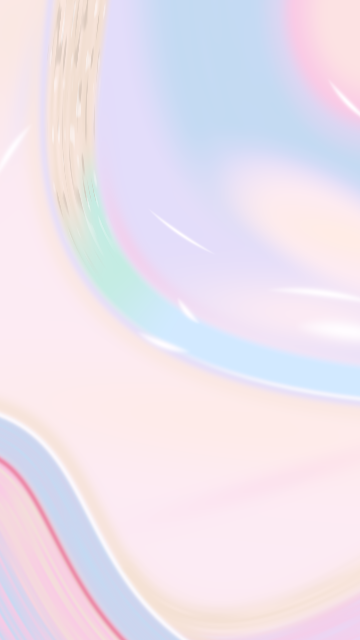
This background is drawn by a Shadertoy shader. Its source:

```glsl
const vec3 WHITE = vec3(1, .99, 1);
const vec3 BLUSH = vec3(.99, .92, .955);
const vec3 CREAM = vec3(.98, .905, .875);
const vec3 SAND = vec3(.94, .865, .81);
const vec3 SKY = vec3(.765, .855, .95);
const vec3 LILAC = vec3(.89, .865, .98);
const vec3 ROSE = vec3(.98, .79, .9);
const vec3 MINT = vec3(.77, .925, .89);
const vec3 BERRY = vec3(.92, .5, .63);

float hash(vec2 p) {
  vec3 q = fract(vec3(p.xyx) * .1031);
  q += dot(q, q.yzx + 33.33);
  return fract((q.x + q.y) * q.z);
}

float noise(vec2 p) {
  vec2 i = floor(p), f = fract(p);
  f *= f * (3. - 2. * f);
  return mix(mix(hash(i), hash(i + vec2(1, 0)), f.x),
             mix(hash(i + vec2(0, 1)), hash(i + 1.), f.x), f.y);
}

vec2 bezier(vec2 a, vec2 b, vec2 c, vec2 d, float t) {
  float s = 1. - t;
  return s * s * s * a + 3. * s * t * (s * b + t * c) + t * t * t * d;
}

// Signed distance to a cubic curve, and the position along it
vec2 curve(vec2 p, vec2 a, vec2 b, vec2 c, vec2 d) {
  const float STEPS = 40.;
  vec2 best = vec2(1e3, 0), from = a;
  for (float i = 1.; i <= STEPS; i++) {
    vec2 to = bezier(a, b, c, d, i / STEPS), e = to - from, w = p - from;
    float h = clamp(dot(w, e) / dot(e, e), 0., 1.);
    float dist = length(w - e * h);
    float side = e.x * w.y < e.y * w.x ? -1. : 1.;
    if (dist < abs(best.x)) best = vec2(dist * side, (i - 1. + h) / STEPS);
    from = to;
  }
  return best;
}

float band(float x, float centre, float width) {
  float k = (x - centre) / width;
  return exp(-k * k);
}

float ellipse(vec2 p, vec2 centre, vec2 radius, float angle) {
  float c = cos(angle), s = sin(angle);
  return length(mat2(c, -s, s, c) * (p - centre) / radius);
}

float glow(vec2 p, vec2 centre, vec2 radius, float angle) {
  return band(ellipse(p, centre, radius, angle), 0., 1.);
}

// Bowed highlight, pointed at both ends
float glint(vec2 p, vec2 a, vec2 b, float width, float bow) {
  vec2 e = b - a, w = p - a;
  float h = clamp(dot(w, e) / dot(e, e), 0., 1.), taper = 4. * h * (1. - h);
  vec2 normal = normalize(vec2(-e.y, e.x));
  return taper * band(length(w - e * h - normal * bow * taper), 0., width * (.4 + .6 * taper));
}

vec3 upperField(vec3 col, vec2 p, float d) {
  // Lilac slope and blue pool
  col = mix(col, LILAC, smoothstep(0., .09, d));
  vec2 pool = curve(p, vec2(.347, 1.824), vec2(.37, 1.477), vec2(.44, 1.083), vec2(1.019, .979));
  float veil = noise(pool * vec2(45, 4));
  col = mix(col, SKY, smoothstep(-.03, .13, pool.x) * (.94 + .06 * veil));
  // Pink lobes
  float lobe = ellipse(p, vec2(.93, 1.12), vec2(.43, .17), -.56);
  col = mix(col, LILAC, .9 * smoothstep(1.2, .65, lobe));
  col = mix(col, BLUSH, smoothstep(.95, .4, lobe));
  col = mix(col, CREAM + .02, .9 * glow(p, vec2(.95, 1.12), vec2(.25, .07), -.3));
  col = mix(col, BLUSH, .95 * glow(p, vec2(.85, .9), vec2(.34, .1), -.12));
  // Corner bloom
  float bloom = ellipse(p, vec2(1.02, 1.73), vec2(.23, .31), .15);
  col = mix(col, LILAC * .97, smoothstep(1.4, 1., bloom));
  col = mix(col, ROSE, smoothstep(1.1, .85, bloom));
  return mix(col, vec3(.99, .885, .89), smoothstep(.95, .45, bloom));
}

vec3 mainRibbon(vec3 col, float d, float t) {
  float rim = mix(.075, .045, t), upper = smoothstep(.62, .4, t);
  float inside = smoothstep(rim + .015, rim - .015, abs(d));
  vec3 warm = mix(CREAM, SAND, noise(vec2(d * 110., t * 9.)));
  vec3 cool = mix(MINT, SKY + .06, smoothstep(.6, .78, t));
  vec3 body = mix(cool, warm, upper * smoothstep(.055, -.01, d + .16 * (t - .4)));
  body = mix(body, warm, smoothstep(.45, .3, t));
  // Fringes, then body with streaks
  col = mix(col, CREAM, .7 * band(d, -rim - .035, .03));
  col = mix(col, LILAC, .8 * band(d, -rim - .01, .014));
  col = mix(col, ROSE, .6 * band(d, rim + .025, .025) * band(t, .58, .18));
  col = mix(col, body, inside);
  float streak = smoothstep(.72, .95, noise(vec2(d * 170. + 9., t * 14.)));
  float shine = smoothstep(.7, .95, noise(vec2(d * 120. + 40., t * 20.)));
  col = mix(col, SAND * .85, .55 * inside * streak * upper);
  col = mix(col, WHITE, .5 * inside * shine * upper);
  return mix(col, WHITE, .6 * band(d, -rim, .007) * smoothstep(.75, .95, t));
}

vec3 lowerFolds(vec3 col, vec2 p) {
  // Right fold
  vec2 fold = curve(p, vec2(.347, .181), vec2(.532, -.028), vec2(.764, .042), vec2(1.042, .204));
  float grain = noise(fold * vec2(110, 5));
  col = mix(col, mix(LILAC, ROSE, .3 + .5 * grain), smoothstep(-.02, -.06, fold.x));
  col = mix(col, mix(CREAM, SAND, .7 * grain), band(fold.x, 0., .042));
  // Left fold, coloured by depth
  vec2 edge = curve(p, vec2(-.046, .655), vec2(.301, .574), vec2(.208, .157), vec2(.625, -.051));
  float depth = -edge.x;
  grain = noise(vec2(depth * 120., edge.y * 5.));
  vec3 layers = mix(SKY, LILAC * .94, .7 * grain);
  layers = mix(layers, mix(ROSE, CREAM * .97, grain), smoothstep(.1, .135, depth));
  layers = mix(layers, mix(SKY, ROSE, grain), smoothstep(.23, .3, depth));
  layers = mix(layers, BERRY, .85 * band(depth, .128, .008));
  col = mix(col, SAND + .02, .75 * band(depth, -.008, .025));
  col = mix(col, layers, smoothstep(.005, .025, depth));
  return mix(col, WHITE, .85 * band(depth, .015, .008));
}

void mainImage(out vec4 fragColor, in vec2 fragCoord) {
  vec2 p = fragCoord / iResolution.xy * vec2(1, 16. / 9.);
  vec2 ribbon = curve(p, vec2(.231, 1.824), vec2(.185, 1.361), vec2(.046, .829), vec2(1.019, .713));
  // Pale ground
  vec3 col = mix(BLUSH, CREAM + .02, .7 * glow(p, vec2(.65, .6), vec2(.7, .13), -.12));
  col = mix(col, CREAM, .8 * glow(p, vec2(.03, 1.7), vec2(.16, .3), -.3));
  col = mix(col, LILAC + .02, .7 * glow(p, vec2(.1, 1.6), vec2(.035, .2), -.25));
  col = mix(col, ROSE, .25 * glow(p, vec2(.8, .45), vec2(.35, .035), .3));
  col = upperField(col, p, ribbon.x);
  col = mainRibbon(col, ribbon.x, ribbon.y);
  col = lowerFolds(col, p);
  // Highlights
  float shine = glint(p, vec2(.38, .857), vec2(.53, .8), .011, -.008);
  shine += glint(p, vec2(.493, .952), vec2(.555, .878), .009, -.006);
  shine += glint(p, vec2(.74, .972), vec2(1.06, .93), .011, .012);
  shine += glint(p, vec2(.82, .872), vec2(1.1, .835), .027, .005);
  shine += glint(p, vec2(-.02, 1.27), vec2(.09, 1.435), .01, .008);
  shine += glint(p, vec2(.41, 1.2), vec2(.6, 1.07), .005, -.008);
  shine += glint(p, vec2(.91, 1.56), vec2(1.04, 1.43), .008, -.008);
  fragColor = vec4(mix(col, WHITE, min(shine, 1.)), 1);
}
```
